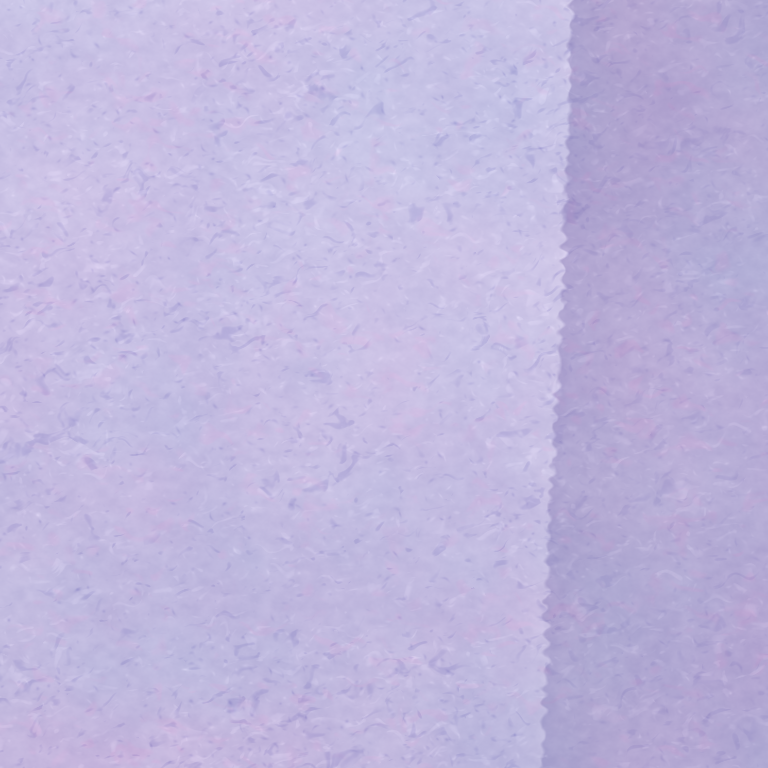
Give the GLSL for this texture, as a three.js fragment shader.

```glsl
// Lilac felt: a pale sheet with a finely pinked right edge lies over a darker strip.
// Layered value noise gives mottling, warped and thresholded noise gives blurry flecks,
// jittered cells add a few soft fibres, and the edge is a gentle curve with worn teeth.
varying vec2 vUv;

const vec3 SHEET_TOP = vec3(0.786, 0.757, 0.897);
const vec3 SHEET_LOW = vec3(0.755, 0.718, 0.868);
const vec3 STRIP_NEAR = vec3(0.687, 0.650, 0.815);
const vec3 STRIP_FAR = vec3(0.700, 0.668, 0.830);
const vec3 FLECK_DARK = vec3(-0.125, -0.125, -0.060);
const vec3 FLECK_LIGHT = vec3(0.070, 0.070, 0.050);
const vec3 PINK_TINT = vec3(0.020, -0.012, -0.004);
const float EDGE_LOW = 0.705;
const float EDGE_LEAN = 0.038;
const float TEETH = 43.0;
const float TOOTH_DEPTH = 0.008;
const float SOFTNESS = 0.0032;

float hash(vec2 p) {
  return fract(sin(dot(p, vec2(127.1, 311.7))) * 43758.5453);
}

float noise(vec2 p) {
  vec2 i = floor(p);
  vec2 f = fract(p);
  f = f * f * (3.0 - 2.0 * f);
  return mix(mix(hash(i), hash(i + vec2(1.0, 0.0)), f.x),
             mix(hash(i + vec2(0.0, 1.0)), hash(i + vec2(1.0, 1.0)), f.x), f.y);
}

float fbm(vec2 p) {
  float sum = 0.0;
  float gain = 0.5;
  for (int i = 0; i < 4; i++) {
    sum += gain * noise(p);
    p = mat2(0.8, 0.6, -0.6, 0.8) * p * 2.03 + 7.3;
    gain *= 0.5;
  }
  return sum / 0.9375;
}

// Irregular flecks: peaks of warped noise, stretched along a slanting axis.
float flecks(vec2 uv, float scale, float slant, float level, float seed) {
  vec2 warp = vec2(noise(uv * 45.0 + seed), noise(uv * 45.0 + seed + 31.0)) - 0.5;
  vec2 p = uv + warp * 0.022;
  p = vec2(p.x + slant * p.y, p.y - slant * p.x) * vec2(scale, scale * 1.7);
  float peak = 0.72 * noise(p + seed) + 0.28 * noise(p * 2.1 + seed + 17.0);
  return smoothstep(level, level + 0.24, peak);
}

// Soft short fibres, at most one per cell, fading along their length.
float fibres(vec2 uv, float cells, float density, float seed) {
  vec2 p = uv * cells;
  vec2 home = floor(p);
  float cover = 0.0;
  for (int y = -1; y <= 1; y++) {
    for (int x = -1; x <= 1; x++) {
      vec2 key = home + vec2(float(x), float(y)) + seed;
      vec2 d = p + seed - key - vec2(hash(key + 3.1), hash(key + 8.7));
      float angle = (hash(key + 5.3) - 0.6) * 2.2;
      d = vec2(cos(angle) * d.x + sin(angle) * d.y, cos(angle) * d.y - sin(angle) * d.x);
      d.y += (hash(key + 9.4) - 0.5) * 1.6 * d.x * d.x;
      vec2 size = vec2(mix(0.16, 0.42, hash(key + 2.6)), mix(0.10, 0.18, hash(key + 4.8)));
      float strength = step(hash(key), density) * mix(0.3, 1.0, hash(key + 6.2));
      cover = max(cover, strength * exp(-dot(d / size, d / size)));
    }
  }
  return cover;
}

// Signed distance across the pinked edge, positive over the strip.
float edgeDistance(vec2 uv) {
  float curve = EDGE_LOW + EDGE_LEAN * smoothstep(-0.1, 1.0, uv.y);
  float wobble = (noise(vec2(uv.y * 14.0, 4.0)) - 0.5) * 0.004;
  float phase = uv.y * TEETH + 0.9 * noise(vec2(uv.y * 26.0, 9.0));
  float tooth = 0.5 + 0.5 * sin(6.2832 * phase);
  float depth = TOOTH_DEPTH * mix(0.25, 1.2, noise(vec2(uv.y * 25.0, 2.0)));
  float fray = (noise(uv * 130.0) - 0.5) * 0.006;
  return uv.x - curve - wobble - (tooth - 0.5) * depth - fray;
}

void main() {
  vec2 uv = vUv;
  float d = edgeDistance(uv);
  float strip = smoothstep(-SOFTNESS, SOFTNESS, d);

  // Base colours of the two layers
  float rise = smoothstep(0.0, 0.75, uv.y + 0.12 * (uv.x - 0.35));
  vec3 sheet = mix(SHEET_LOW, SHEET_TOP, rise);
  vec3 under = mix(STRIP_NEAR, STRIP_FAR, smoothstep(0.0, 0.2, d));
  under += 0.008 * (smoothstep(0.2, 0.5, uv.y) - smoothstep(0.55, 0.9, uv.y));

  // Contact shadow beside the teeth and a pale lip on the sheet
  under -= vec3(0.024, 0.026, 0.012) * exp(-max(d, 0.0) * 45.0);
  sheet += vec3(0.016, 0.018, 0.006) * exp(min(d, 0.0) * 60.0);
  vec3 col = mix(sheet, under, strip);

  // Cloudy mottling, pink drift and felt grain
  float cloud = fbm(uv * 8.0 + 2.0) - 0.5;
  float drift = fbm(uv * 6.0 + 21.0) - 0.5;
  float grain = fbm(uv * vec2(75.0, 95.0)) - 0.5;
  col += cloud * vec3(0.048, 0.052, 0.030);
  col += drift * 2.2 * PINK_TINT;
  col += grain * vec3(0.060, 0.060, 0.040);

  // Blurred flecks and fibres gather in loose patches
  float patches = smoothstep(0.3, 0.7, fbm(uv * 9.0 + 40.0));
  float dark = flecks(uv, 68.0, 0.35, mix(0.70, 0.60, patches), 11.0);
  float light = flecks(uv + vec2(0.002, 0.004), 72.0, 0.2, mix(0.68, 0.61, patches), 87.0);
  float darkFibre = fibres(uv, 78.0, mix(0.05, 0.26, patches), 53.0);
  float lightFibre = fibres(uv + 0.19, 84.0, mix(0.07, 0.20, patches), 29.0);
  col += FLECK_DARK * (0.50 * dark + 0.60 * darkFibre) * mix(1.0, 0.6, strip);
  col += FLECK_LIGHT * (0.50 * light + 0.65 * lightFibre);
  col += PINK_TINT * flecks(uv + 0.71, 40.0, -0.2, 0.62, 5.0);

  gl_FragColor = vec4(clamp(col, 0.0, 1.0), 1.0);
}
```
